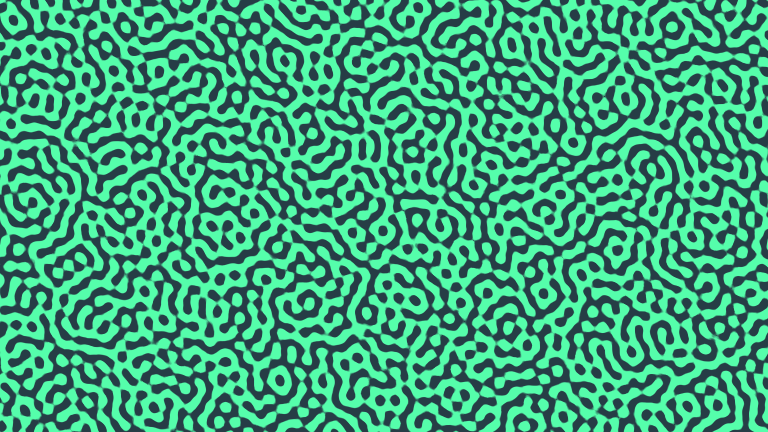
Give the GLSL for this pattern, as a WebGL 1 fragment shader.

```glsl
precision highp float;
// Labyrinth of rounded mint worms and dots on slate, like a reaction-diffusion pattern.

uniform vec2 u_resolution;

#define PERIODS 30.0       // stripe periods per canvas height
#define WAVES 30           // plane waves in the seed field
#define SPREAD 0.17        // relative variation of wave length
#define TAPS 8             // samples on each filter ring
#define INNER_RADIUS 0.25  // activating ring, in periods
#define OUTER_RADIUS 0.60  // inhibiting ring, in periods
#define BIAS 0.11          // positive values widen the mint part
#define EDGE_PIXELS 0.62   // half width of the smoothed edge
#define MINT vec3(0.335, 0.995, 0.67)
#define SLATE vec3(0.15, 0.24, 0.275)

const float TAU = 6.2831853;
const float GOLDEN_ANGLE = 2.3999632;

mat2 rotation(float angle) {
    float c = cos(angle), s = sin(angle);
    return mat2(c, s, -s, c);
}

// Sum of waves in all directions, divided by its local amplitude.
float evenWaves(vec2 p) {
    mat2 turn = rotation(GOLDEN_ANGLE);
    vec2 direction = vec2(0.96, 0.28);
    float height = 0.0;
    vec2 slope = vec2(0.0);
    for (int i = 0; i < WAVES; i++) {
        float n = float(i) + 1.0;
        float frequency = 1.0 + SPREAD * (2.0 * fract(n * 0.7549) - 1.0);
        float phase = TAU * (frequency * dot(direction, p) + fract(n * n * 0.3773));
        height += cos(phase);
        slope -= frequency * direction * sin(phase);
        direction = turn * direction;
    }
    return height / sqrt(height * height + dot(slope, slope) + 0.01);
}

// Mean of the waves on a circle around p.
float ringMean(vec2 p, float radius) {
    mat2 turn = rotation(TAU / float(TAPS));
    vec2 offset = radius * vec2(0.92388, 0.38268);
    float sum = 0.0;
    for (int i = 0; i < TAPS; i++) {
        sum += evenWaves(p + offset);
        offset = turn * offset;
    }
    return sum / float(TAPS);
}

// Short-range activation and long-range inhibition even out the widths.
float labyrinth(vec2 p) {
    return 0.4 * evenWaves(p)
         + ringMean(p, INNER_RADIUS)
         - 1.4 * ringMean(p, OUTER_RADIUS);
}

void main() {
    vec2 p = gl_FragCoord.xy / u_resolution.y * PERIODS;
    float value = labyrinth(p + vec2(17.3, 41.7)) + BIAS;

    // The filter gain of 1.43 turns the edge width into a value range.
    float edge = 1.43 * TAU * PERIODS * EDGE_PIXELS / u_resolution.y;
    float mint = smoothstep(-edge, edge, value);
    gl_FragColor = vec4(mix(SLATE, MINT, mint), 1.0);
}
```
